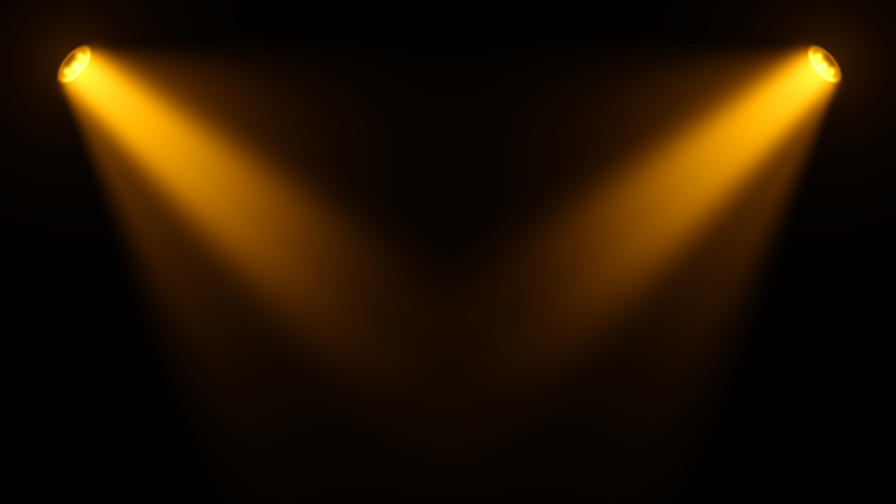
Write a Shadertoy shader that draws this background.

```glsl
// Two amber stage spotlights in the upper corners, crossing their beams in the dark.

#define LAMP_POS vec2(0.745, 0.873)    // distance from the middle, height
#define BEAM_DIR vec2(0.766, -0.643)   // left lamp, mirrored for the right
#define LAMP_RADII vec2(0.021, 0.045)  // along and across the beam
#define BEAM_REACH 0.52
#define BEAM_SPREAD 0.125
#define FAN_REACH_UPPER 0.42
#define FAN_REACH_LOWER 0.54
#define FAN_GAIN 0.38
#define HALO_GAIN 0.28
#define HALO_RADIUS 0.085

// Maps light intensity to amber, from brown through orange to pale yellow.
vec3 amber(float light) {
    float green = light * (0.40 + 0.29 * light);
    return min(vec3(light, green, 0.9 * max(light - 1.0, 0.0)), 1.0);
}

float gauss(float x, float width) {
    return exp(-x * x / (width * width));
}

// Bright core: a cone that fades along its axis, crisper on its lower side.
float coreBeam(float along, float across) {
    float ahead = max(along, 0.0);
    float halfWidth = LAMP_RADII.y + BEAM_SPREAD * ahead;
    float hardness = across > 0.0 ? 3.0 : 3.6;
    float profile = exp(-pow(abs(across) / halfWidth, hardness));
    float start = smoothstep(-0.015, 0.02, along);
    return 1.03 * profile * start * gauss(ahead, BEAM_REACH);
}

// Faint wide cone: diffuse and short above, longer and crisper below.
float outerFan(float along, float across) {
    bool upper = across > 0.0;
    float ahead = max(along, 0.0);
    float slope = upper ? 0.85 : 0.54;
    float ratio = abs(across) / (LAMP_RADII.y + slope * ahead);
    float inside = 1.0 - smoothstep(upper ? 0.35 : 0.7, 1.15, ratio);
    float start = smoothstep(-0.015, 0.03, along);
    float dist = length(vec2(along, across));
    float reach = mix(FAN_REACH_LOWER, FAN_REACH_UPPER, smoothstep(-0.05, 0.05, across));
    return FAN_GAIN * inside * start * gauss(dist, reach);
}

// Tilted elliptical lens with a thin rim and a row of hot spots.
float lens(vec2 local, float pixel) {
    float edge = (length(local / LAMP_RADII) - 1.0) * LAMP_RADII.x;
    float disc = 1.0 - smoothstep(-pixel, pixel, edge);
    float rim = gauss(edge + 0.003, 0.003);
    float spots = 0.0;
    for (int i = -1; i <= 1; i++) {
        float k = float(i);
        vec2 spot = vec2(0.004 - 0.007 * k * k, 0.02 * k);
        spots += gauss(length(local - spot), 0.009);
    }
    return disc * (0.26 + 0.5 * spots) + 0.18 * rim;
}

void mainImage(out vec4 fragColor, in vec2 fragCoord) {
    vec2 p = (fragCoord - vec2(0.5 * iResolution.x, 0.0)) / iResolution.y;
    p.x -= 0.003;
    float pixel = 1.5 / iResolution.y;
    vec2 acrossDir = vec2(-BEAM_DIR.y, BEAM_DIR.x);

    float light = 0.008;
    for (int i = 0; i < 2; i++) {
        float side = 1.0 - 2.0 * float(i);
        vec2 q = vec2(side * p.x + LAMP_POS.x, p.y - LAMP_POS.y);
        vec2 local = vec2(dot(q, BEAM_DIR), dot(q, acrossDir));
        float core = coreBeam(local.x, local.y);
        float fan = outerFan(local.x, local.y);

        // The fan only fills what the core leaves dark.
        light += core + fan * (1.0 - 0.9 * min(core, 1.0));
        light += HALO_GAIN * exp(-length(q) / HALO_RADIUS);
        light += lens(local, pixel);
    }
    fragColor = vec4(amber(light), 1.0);
}
```
